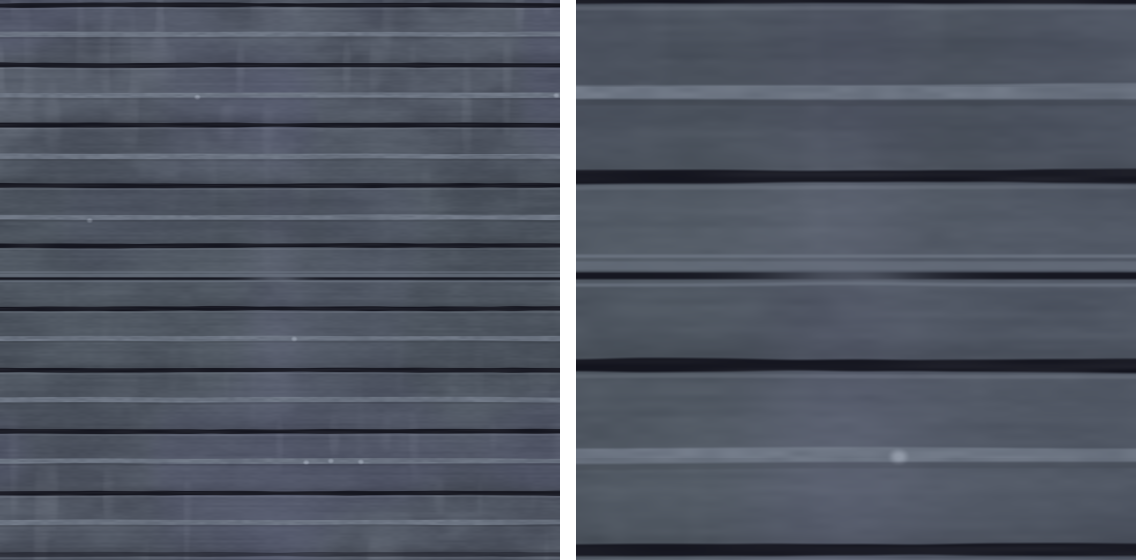
Left, the full canvas; right, a detail of the centre.
This texture is drawn by a Shadertoy shader. Its source:

```glsl
const vec3 SLATE = vec3(0.285, 0.307, 0.357);
const vec3 SLATE_LIGHT = vec3(0.345, 0.372, 0.422);
const vec3 VIOLET = vec3(0.325, 0.340, 0.425);
const vec3 GREENISH = vec3(0.285, 0.325, 0.350);
const vec3 RIDGE = vec3(0.435, 0.468, 0.522);
const vec3 GROOVE = vec3(0.065, 0.068, 0.105);

// Heights are measured downward from the top edge.
const float SEAM = 0.497;
const vec2 UPPER_GROOVES = vec2(0.0091, 0.1074);  // first, pitch
const vec2 LOWER_GROOVES = vec2(0.5510, 0.1098);
const vec2 UPPER_RIDGES = vec2(0.0612, 0.1089);
const vec2 LOWER_RIDGES = vec2(0.6042, 0.1094);
const float LAST_GROOVE = 4.0;
const float LAST_RIDGE = 3.0;
const float GROOVE_HALF = 0.0040;
const float RIDGE_HALF = 0.0044;
const float STREAKS = 240.0;
const int SPECKS = 7;

float hash(vec2 p) {
    vec3 q = fract(vec3(p.xyx) * 0.1031);
    q += dot(q, q.yzx + 33.33);
    return fract((q.x + q.y) * q.z);
}

float noise(vec2 p) {
    vec2 i = floor(p), f = fract(p);
    f = f * f * (3.0 - 2.0 * f);
    return mix(mix(hash(i), hash(i + vec2(1, 0)), f.x),
               mix(hash(i + vec2(0, 1)), hash(i + vec2(1, 1)), f.x), f.y);
}

float fbm(vec2 p) {
    float sum = 0.0, amp = 0.53;
    for (int i = 0; i < 4; i++) {
        sum += amp * noise(p);
        p = p * 2.03 + 17.3;
        amp *= 0.5;
    }
    return sum;
}

float line(float d, float halfWidth) {
    float soft = max(0.0010, 0.7 / iResolution.y);
    return 1.0 - smoothstep(halfWidth - soft, halfWidth + soft, abs(d));
}

// x: signed distance to the nearest line, y: its index
vec2 nearestLine(float y, vec2 spacing, float last) {
    float k = clamp(round((y - spacing.x) / spacing.y), 0.0, last);
    return vec2(y - spacing.x - k * spacing.y, k);
}

void mainImage(out vec4 fragColor, in vec2 fragCoord) {
    vec2 p = fragCoord / iResolution.xy;
    p.y = 1.0 - p.y;
    bool lower = p.y > SEAM;
    float center = exp(-pow((p.x - 0.495) / 0.055, 2.0));

    vec2 groove = nearestLine(p.y, lower ? LOWER_GROOVES : UPPER_GROOVES, LAST_GROOVE);
    vec2 ridge = nearestLine(p.y, lower ? LOWER_RIDGES : UPPER_RIDGES, LAST_RIDGE);
    float row = groove.y + (lower ? 10.0 : 0.0);
    groove.x += 0.0016 * (noise(vec2(p.x * 5.0, row)) - 0.5);
    ridge.x += 0.0016 * (noise(vec2(p.x * 6.0, row + 40.0)) - 0.5);

    // Weathered slats: broad clouds, tints and horizontal brushing
    float cloud = fbm(p * vec2(7.0, 13.0));
    float streak = noise(vec2(p.x * 5.0, p.y * STREAKS)) - 0.5;
    float grain = noise(p * vec2(75.0, 300.0)) - 0.5;
    vec3 color = mix(SLATE, SLATE_LIGHT, smoothstep(0.30, 0.72, cloud));
    float middle = 1.0 - smoothstep(0.10, 0.36, abs(p.y - 0.51));
    color = mix(color, GREENISH, 0.35 * middle * (1.0 - center));
    float violet = smoothstep(0.45, 0.75, noise(p * vec2(6.0, 5.0) + 8.0));
    color = mix(color, VIOLET, violet * mix(0.55, 0.2, middle));
    color += 0.024 * streak + 0.016 * grain;
    color += 0.014 * center * vec3(0.9, 0.9, 1.2);

    // Pale vertical drips, stronger near the top and bottom
    float drip = smoothstep(0.65, 0.95, noise(vec2(p.x * 42.0, p.y * 9.0)));
    color += 0.035 * drip * (1.0 - 0.8 * middle);

    // Slats darken just above each groove and catch light just below it
    color *= 1.0 - 0.10 * exp(-abs(groove.x + 0.006) / 0.008);
    color += 0.055 * line(groove.x - 0.0065, 0.0012);

    // Raised ridges
    float ridgeWear = 0.72 + 0.35 * noise(vec2(p.x * 14.0, row * 3.0));
    color *= 1.0 - 0.08 * line(ridge.x - 0.0065, 0.0018);
    color = mix(color, RIDGE + 0.05 * grain, min(1.0, ridgeWear) * line(ridge.x, RIDGE_HALF));

    // Dark grooves, thinner at the center; the bottom one is faint
    float depth = lower && groove.y == LAST_GROOVE ? 0.50 : 0.96;
    float width = GROOVE_HALF * (1.0 - 0.22 * center);
    width += 0.0010 * (noise(vec2(p.x * 24.0, row)) - 0.5);
    vec3 grooveColor = GROOVE + 0.05 * noise(vec2(p.x * 18.0, p.y * 350.0));
    color = mix(color, grooveColor, depth * line(groove.x, width));

    // Narrow joint across the middle
    float s = p.y - SEAM;
    color = mix(color, RIDGE, 0.75 * line(s + 0.0112, 0.0010));
    color = mix(color, RIDGE, 0.50 * line(s + 0.0055, 0.0026));
    color = mix(color, GROOVE, (0.92 - 0.7 * center) * line(s - 0.0005, 0.0021));
    color = mix(color, RIDGE, 0.65 * line(s - 0.0060 + 0.001 * center, 0.0010));

    // Small pale chips beside the ridges
    for (int i = 0; i < SPECKS; i++) {
        float id = float(i);
        vec2 start = i % 2 == 0 ? LOWER_RIDGES : UPPER_RIDGES;
        float y = start.x + start.y * floor(4.0 * hash(vec2(id, 3.0)));
        vec2 chip = vec2(hash(vec2(id, 9.0)), y + 0.007 * hash(vec2(id, 5.0)));
        float size = length((p - chip) * vec2(0.8, 1.0));
        color += 0.15 * (1.0 - smoothstep(0.001, 0.006, size));
    }
    fragColor = vec4(clamp(color, 0.0, 1.0), 1.0);
}
```
